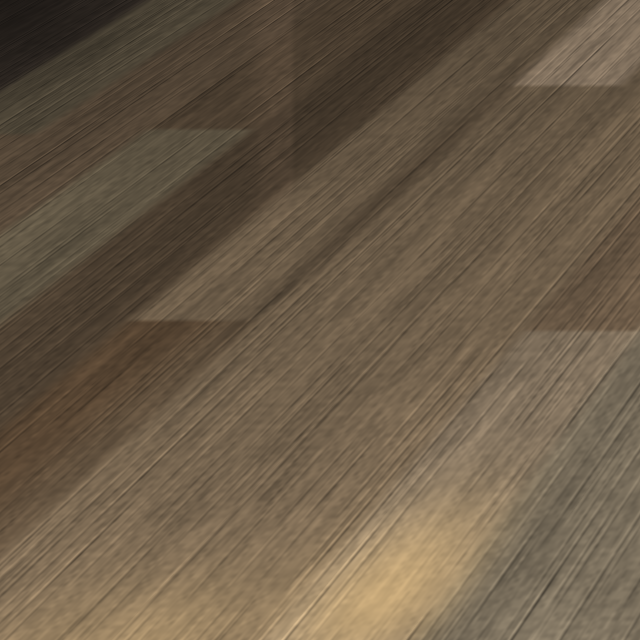
A three.js fragment shader for this texture:

```glsl
// Wooden floor boards seen in perspective, fanning out from a far vanishing point.
// Each row of boards blends two tones at a joint; noise and thin scored lines add
// the grain, then shade, a faint upright reflection and warm pools of light follow.
varying vec2 vUv;

const vec2 VANISH = vec2(2.357, 2.306);
const float ROW_START = 1.41;
const float ROW_WIDTH = 0.109;

const vec3 SHADOW = vec3(0.215, 0.185, 0.16);
const vec3 DARK   = vec3(0.295, 0.245, 0.19);
const vec3 UMBER  = vec3(0.31, 0.245, 0.18);
const vec3 BROWN  = vec3(0.365, 0.305, 0.24);
const vec3 MOSS   = vec3(0.385, 0.345, 0.275);
const vec3 OAK    = vec3(0.445, 0.38, 0.30);
const vec3 ASH    = vec3(0.435, 0.395, 0.33);
const vec3 PALE   = vec3(0.49, 0.43, 0.355);
const vec3 BLUSH  = vec3(0.59, 0.515, 0.43);
const vec3 HONEY  = vec3(0.80, 0.675, 0.48);

float hash(vec2 p) {
  return fract(sin(dot(p, vec2(127.1, 311.7))) * 43758.5453);
}

float noise(vec2 p) {
  vec2 i = floor(p);
  vec2 f = fract(p);
  f = f * f * (3.0 - 2.0 * f);
  float low = mix(hash(i), hash(i + vec2(1.0, 0.0)), f.x);
  float high = mix(hash(i + vec2(0.0, 1.0)), hash(i + vec2(1.0, 1.0)), f.x);
  return mix(low, high, f.y);
}

// Soft window between two row edges; neighbouring windows sum to one
float band(float row, float lo, float hi) {
  float soft = 0.09;
  return smoothstep(lo - soft, lo + soft, row)
       * (1.0 - smoothstep(hi - soft, hi + soft, row));
}

// One row of boards with its tone below and above a level joint
vec3 board(float row, float lo, float hi, float y, float joint, vec3 below, vec3 above) {
  float side = smoothstep(joint - 0.004, joint + 0.004, y);
  return band(row, lo, hi) * mix(below, above, side);
}

// Elongated pool of light lying along the boards
float pool(vec2 p, vec2 center, vec2 size) {
  vec2 d = (p - center) / size;
  return exp(-dot(d, d));
}

// Layered streaks along the boards, centred on zero
float grain(float slope, float y, float seed) {
  float total = 0.0;
  float frequency = 60.0;
  float amplitude = 0.09;
  for (int i = 0; i < 4; i++) {
    vec2 cell = vec2(slope * frequency, y * (2.5 + frequency * 0.07) + seed);
    total += (noise(cell) - 0.5) * amplitude;
    frequency *= 1.9;
    amplitude *= 1.25;
    seed += 17.3;
  }
  return total;
}

// Thin broken grooves, each dark with a paler lip beside it
float grooves(float slope, float y, float frequency, float width, float seed) {
  float x = slope * frequency;
  float cell = floor(x);
  float d = (fract(x) - mix(0.3, 0.6, hash(vec2(cell, seed)))) / width;
  float worn = smoothstep(0.45, 0.75, noise(vec2(cell * 7.3 + seed, y * 8.0)));
  float lip = d - 2.0;
  return worn * (0.75 * exp(-lip * lip) - exp(-d * d));
}

void main() {
  vec2 p = vUv;
  float slope = (VANISH.x - p.x) / (VANISH.y - p.y);
  float row = (ROW_START - slope) / ROW_WIDTH;
  vec2 lane = vec2(slope, p.y);

  // Boards, from the far left to the near right
  vec3 color = board(row, -9.0, -2.0, p.y, 0.5, SHADOW, SHADOW);
  color += board(row, -2.0, -1.0, p.y, 0.79, BROWN, MOSS * 0.87);
  color += board(row, -1.0, 0.0, p.y, 0.5, BROWN, BROWN);
  color += board(row, 0.0, 1.0, p.y, 0.798, MOSS, DARK * 1.12);
  color += board(row, 1.0, 2.0, p.y, 0.5, DARK, DARK);
  vec3 fading = mix(UMBER, OAK * 0.9, smoothstep(2.35, 2.95, row) * 0.6);
  color += board(row, 2.0, 3.0, p.y, 0.499, fading, OAK * 0.92);
  color += board(row, 3.0, 4.1, p.y, 0.866, OAK, BLUSH);
  color += board(row, 4.1, 5.2, p.y, 0.5, OAK, OAK);
  color += board(row, 5.2, 6.1, p.y, 0.483, PALE, BROWN * 1.13);
  color += board(row, 6.1, 20.0, p.y, 0.5, ASH, BROWN * 1.13);

  // Broad stains and a dark streak beside one seam
  float stain = noise(vec2(slope * 24.0, p.y * 2.0 + 8.0)) - 0.5;
  color *= 1.0 + 0.13 * stain;
  float streak = pool(lane, vec2(1.087, 0.72), vec2(0.016, 0.19));
  color = mix(color, DARK, 0.65 * streak);

  // Overall shade, deepest in the far left corner
  color *= 1.0 + 0.30 * (0.5 - p.y);
  color *= 1.0 - 0.3 * pool(p, vec2(0.0, 1.0), vec2(0.16, 0.12));

  // Faint upright reflection with a crisper right edge
  float reflection = smoothstep(0.37, 0.43, p.x) * (1.0 - smoothstep(0.452, 0.464, p.x));
  color += vec3(0.04, 0.032, 0.027) * reflection * smoothstep(0.60, 0.76, p.y);

  // Warm pools of light on the near boards
  float glow = pool(lane, vec2(0.785, 0.07), vec2(0.055, 0.14));
  glow += 0.5 * pool(lane, vec2(0.91, -0.02), vec2(0.055, 0.12));
  glow += 0.3 * pool(lane, vec2(0.99, -0.02), vec2(0.06, 0.12));
  glow = min(glow * smoothstep(0.705, 0.745, slope), 1.0);
  color = mix(color, HONEY, 0.9 * glow);

  // Fine grain, crisp grooves and speckle
  float fiber = grain(slope, p.y, 3.0);
  float scored = grooves(slope, p.y, 85.0, 0.10, 3.0) + 0.7 * grooves(slope, p.y, 131.0, 0.14, 11.0);
  float speckle = noise(vec2(slope * 300.0, p.y * 150.0)) - 0.5;
  float wear = 1.0 + 0.8 * fiber + 0.17 * scored + 0.15 * speckle;
  color *= mix(wear, 1.0, 0.5 * glow);

  gl_FragColor = vec4(clamp(color, 0.0, 1.0), 1.0);
}
```
